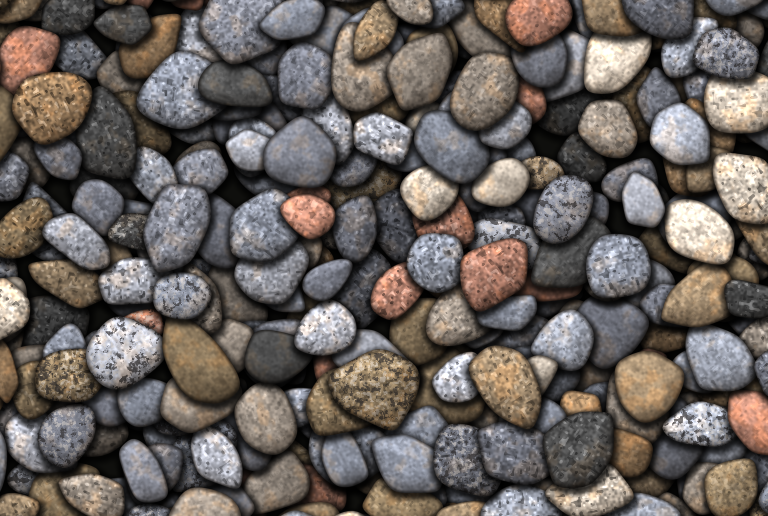
A WebGL 2 fragment shader for this texture:

```glsl
#version 300 es
precision highp float;

uniform vec2 u_resolution;
out vec4 fragColor;

const float TAU = 6.2831853;
const float CELL = 0.122;
const float REACH = 0.144;
const int SIDES = 6;

// Ordered from common to rare
const vec3 STONES[12] = vec3[12](
    vec3(0.52, 0.54, 0.59), vec3(0.59, 0.51, 0.41), vec3(0.43, 0.44, 0.48),
    vec3(0.52, 0.45, 0.35), vec3(0.60, 0.62, 0.67), vec3(0.47, 0.48, 0.52),
    vec3(0.59, 0.48, 0.36), vec3(0.56, 0.52, 0.48), vec3(0.65, 0.66, 0.70),
    vec3(0.83, 0.78, 0.72), vec3(0.68, 0.49, 0.42), vec3(0.30, 0.30, 0.30));

float hash(vec2 p) {
    vec3 q = fract(p.xyx * 0.1031);
    q += dot(q, q.yzx + 33.33);
    return fract((q.x + q.y) * q.z);
}

float random(vec2 id, float channel) {
    return hash(id + channel * vec2(37.17, 17.71));
}

float noise(vec2 p) {
    vec2 i = floor(p), f = fract(p);
    f = f * f * (3.0 - 2.0 * f);
    return mix(mix(hash(i), hash(i + vec2(1, 0)), f.x),
               mix(hash(i + vec2(0, 1)), hash(i + vec2(1, 1)), f.x), f.y);
}

float fbm(vec2 p) {
    return 0.5 * noise(p) + 0.3 * noise(p * 2.1 + 9.0) + 0.2 * noise(p * 4.3 + 23.0);
}

mat2 rotation(float a) {
    return mat2(cos(a), sin(a), -sin(a), cos(a));
}

// Rounded convex polygon: xy = gradient, z = level (1 on the outline)
vec3 pebbleShape(vec2 q, vec2 id, float sharpness) {
    float sum = 0.0;
    vec2 slope = vec2(0);
    for (int i = 0; i < SIDES; i++) {
        float k = float(i);
        float a = (k + 0.6 * random(id, 10.0 + k)) * TAU / float(SIDES);
        vec2 axis = vec2(cos(a), sin(a)) / mix(0.80, 1.12, random(id, 20.0 + k));
        float t = max(dot(q, axis), 0.0);
        float w = pow(t, sharpness - 1.0);
        sum += w * t;
        slope += w * axis;
    }
    float level = max(pow(sum, 1.0 / sharpness), 0.02);
    return vec3(slope * pow(level, 1.0 - sharpness), level);
}

// Mineral colour with mottling, bedding, grain, speckles and granite blotches
vec3 stoneColor(vec2 q, vec2 id) {
    vec2 seed = 40.0 * vec2(random(id, 31.0), random(id, 32.0));
    vec3 base = STONES[int(pow(random(id, 33.0), 1.3) * 11.99)];
    base *= mix(0.88, 1.10, random(id, 34.0));
    float mottle = fbm(q * 30.0 + seed) - 0.5;
    float bedding = noise(q * vec2(9.0, 75.0) + seed) - 0.5;
    float grain = noise(q * 190.0 + seed) - 0.5;
    float spots = noise(q * 135.0 + seed + 5.0);
    float rough = random(id, 35.0);
    vec3 color = base * (1.0 + 0.36 * mottle + 0.2 * bedding * random(id, 36.0)
                         + mix(0.24, 0.58, rough) * grain);
    color = mix(color, color * vec3(1.10, 0.98, 0.84), smoothstep(0.02, 0.25, mottle) * 0.6);
    color += 0.20 * rough * smoothstep(0.70, 0.90, spots);
    color *= 1.0 - 0.45 * rough * smoothstep(0.26, 0.10, spots);
    float granite = smoothstep(0.89, 0.91, random(id, 37.0));
    float blotch = fbm(q * 105.0 + seed + 13.0);
    color = mix(color, vec3(0.16, 0.15, 0.15), granite * 0.7 * smoothstep(0.54, 0.72, blotch));
    return mix(color, vec3(0.76, 0.73, 0.70), granite * 0.5 * smoothstep(0.44, 0.28, blotch));
}

vec3 lightStone(vec3 color, vec2 q, vec2 outward, float level) {
    vec2 bump = vec2(fbm(q * 42.0), fbm(q * 42.0 + 31.0)) - 0.5;
    vec3 normal = normalize(vec3(outward * level * level * 1.0 + 0.6 * bump, 1.0));
    float diffuse = max(dot(normal, normalize(vec3(-0.25, 0.6, 0.8))), 0.0);
    float rim = mix(0.42, 1.0, smoothstep(1.02, 0.86, level));
    float light = (0.44 + 0.76 * diffuse) * rim;
    return color * light * mix(vec3(1.0, 0.93, 0.86), vec3(1), min(light, 1.0));
}

// Paints one scattered layer of pebbles and its contact shadows over the ground
vec3 pebbleLayer(vec3 ground, vec2 p, float layer, float share, float brightness) {
    mat2 turn = rotation(0.5 + layer * 1.9);
    vec2 grid = turn * p / CELL + layer * 7.37;
    float pixel = 0.7 / u_resolution.y;
    for (int y = -1; y <= 1; y++)
    for (int x = -1; x <= 1; x++) {
        vec2 cell = floor(grid) + vec2(x, y);
        vec2 id = cell + layer * 57.0;
        vec2 jitter = 0.56 * (vec2(random(id, 1.0), random(id, 2.0)) - 0.5);
        vec2 d = (grid - cell - 0.5 - jitter) * turn * CELL;
        if (random(id, 3.0) > share || dot(d, d) > REACH * REACH) continue;

        mat2 spin = rotation(2.7 * (random(id, 4.0) - 0.5));
        float size = mix(0.052, 0.090, random(id, 5.0));
        vec2 extent = size * vec2(1.0, mix(0.58, 0.92, random(id, 6.0)));
        vec2 q = spin * d;
        vec3 shape = pebbleShape(q / extent, id, mix(4.0, 9.0, random(id, 7.0)));
        vec2 slope = (shape.xy / extent) * spin;
        float steep = max(length(slope), 0.001);
        vec2 outward = slope / steep;
        float edge = (shape.z - 1.0) / steep;

        float shadow = smoothstep(0.017, -0.004, edge + dot(outward, vec2(-0.002, 0.006)));
        ground *= 1.0 - 0.82 * shadow;
        float cover = smoothstep(pixel, -pixel, edge);
        if (cover > 0.0) {
            vec3 stone = lightStone(stoneColor(q, id), d + id, outward, shape.z);
            ground = mix(ground, stone * brightness, cover);
        }
    }
    return ground;
}

void main() {
    vec2 p = gl_FragCoord.xy / u_resolution.y;
    vec3 color = vec3(0.06, 0.06, 0.05);
    color = pebbleLayer(color, p, 1.0, 1.0, 0.72);
    color = pebbleLayer(color, p, 2.0, 0.95, 0.98);
    color = pebbleLayer(color, p, 3.0, 0.72, 1.08);
    fragColor = vec4(clamp(color, 0.0, 1.0), 1.0);
}
```
